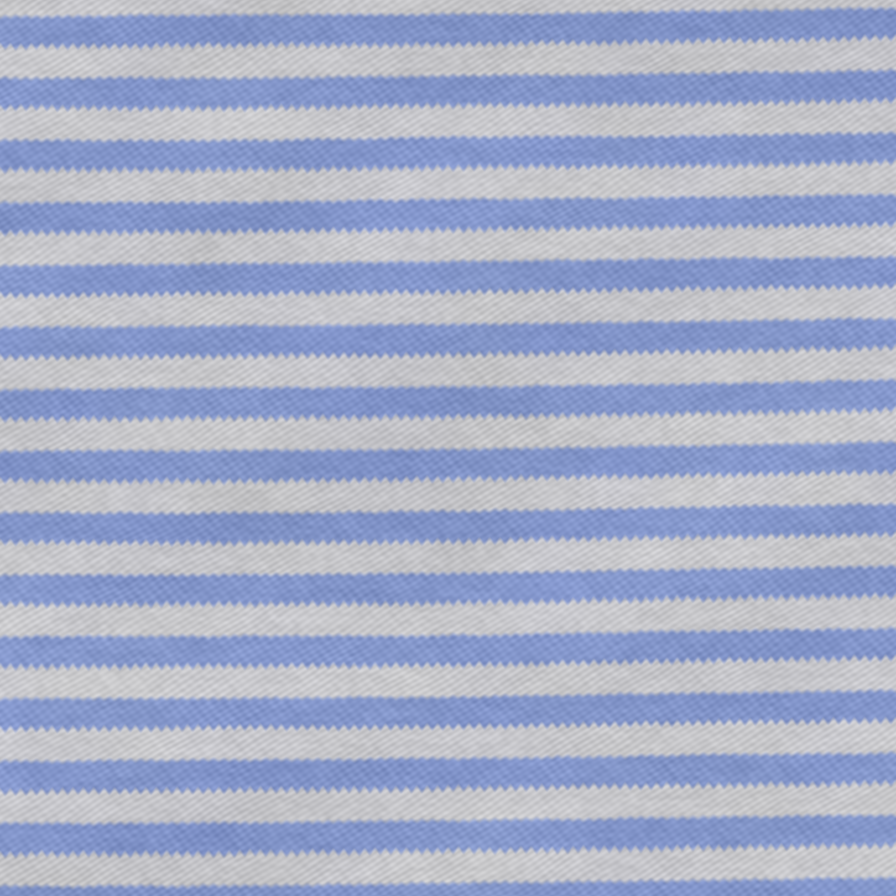
Write a Shadertoy shader that draws this texture.

```glsl
// Woven twill cloth with narrow horizontal blue and off-white stripes.
#define STRIPES 14.43       // stripe pairs over the canvas height
#define STRIPE_PHASE 0.507  // centre of the first blue stripe below the top
#define BLUE_SHARE 0.485    // blue part of each pair
#define EDGE_BLUR 0.05      // softness of stripe borders, in pairs
#define TWILL vec2(86.0, 140.0) // diagonal ribs across and down
#define BLUE vec3(0.510, 0.583, 0.790)
#define WHITE vec3(0.778, 0.778, 0.793)

const float TAU = 6.2831853;

float hash(vec2 p) {
    p = fract(p * vec2(0.1031, 0.1137));
    p += dot(p, p.yx + 33.33);
    return fract((p.x + p.y) * p.x * 43.7);
}

float noise(vec2 p) {
    vec2 cell = floor(p), f = fract(p);
    f = f * f * (3.0 - 2.0 * f);
    return mix(mix(hash(cell), hash(cell + vec2(1, 0)), f.x),
               mix(hash(cell + vec2(0, 1)), hash(cell + vec2(1, 1)), f.x), f.y);
}

// Noise centred on zero
float vary(vec2 p) { return noise(p + 17.0) - 0.5; }

void mainImage(out vec4 fragColor, in vec2 fragCoord) {
    vec2 uv = fragCoord / iResolution.xy;
    float pixel = 1.0 / iResolution.y;

    // Cloth sag: stripes climb gently to the right and waver a little
    float depth = 1.0 - uv.y + 0.002 * uv.x + 0.008 * uv.x * uv.x;
    depth += 0.0022 * vary(uv * vec2(4.0, 7.0));

    // Diagonal ribs, broken into short floats of yarn
    vec2 thread = vec2(uv.x, -depth) * TWILL;
    float drift = 0.7 * vary(thread * vec2(0.18, 0.22));
    float rib = cos(TAU * (thread.y - thread.x + drift));
    float bead = cos(TAU * (thread.x + 0.5 * thread.y));
    float detail = 1.0 - smoothstep(0.25, 0.6, TWILL.y * pixel);

    // Stripes: the lower border of each blue band is toothed by the weave
    float pairs = depth * STRIPES - STRIPE_PHASE;
    float offset = fract(pairs + 0.5) - 0.5;
    float tooth = cos(TAU * thread.x) * (offset > 0.0 ? 0.035 : 0.015);
    float border = abs(offset) - 0.5 * BLUE_SHARE + tooth * detail;
    border += 0.025 * vary(thread * vec2(0.5, 0.15));
    float blur = max(EDGE_BLUR, STRIPES * pixel);
    float blue = 1.0 - smoothstep(-blur, blur, border);
    vec3 color = mix(WHITE, BLUE, blue);

    // Weave relief: clear ribs on white, finer grain on blue
    float relief = rib * mix(0.025, 0.017, blue) + bead * mix(0.007, 0.014, blue);
    color += relief * detail * (0.7 + 0.6 * noise(thread * 0.3));
    color += 0.045 * vary(thread * vec2(1.3, 1.6)) * detail;

    // Uneven yarn and faint soft creases
    color += 0.025 * vary(vec2(uv.x * 22.0, depth * 75.0));
    color += 0.035 * vary(vec2(uv.x * 4.0, uv.y * 9.0 - uv.x * 3.0));
    color.b += 0.015 * vary(uv * 13.0);

    fragColor = vec4(clamp(color, 0.0, 1.0), 1.0);
}
```
